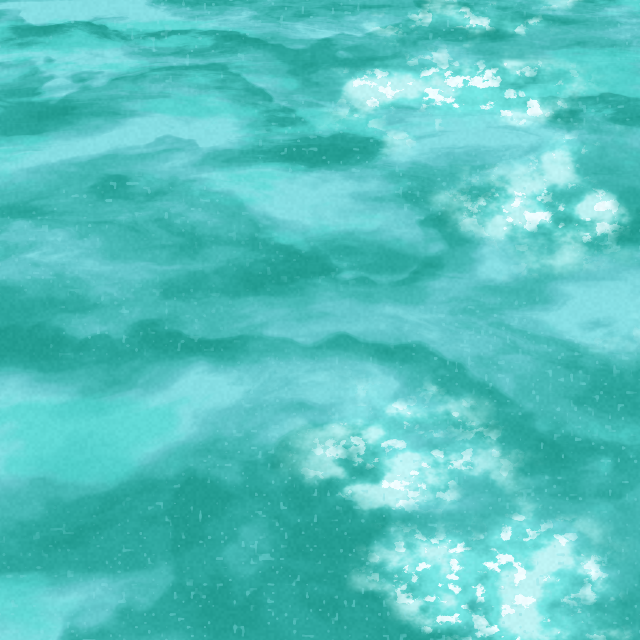
A WebGL 2 fragment shader for this texture:

```glsl
#version 300 es
precision highp float;

uniform vec2 u_resolution;
out vec4 fragColor;

// Water colours, dark to light
const vec3 DEEP = vec3(0.14, 0.62, 0.58);
const vec3 TEAL = vec3(0.18, 0.66, 0.63);
const vec3 BODY = vec3(0.28, 0.73, 0.72);
const vec3 HAZE = vec3(0.39, 0.78, 0.80);
const vec3 PALE = vec3(0.52, 0.87, 0.89);
const vec3 VIVID = vec3(0.30, 0.84, 0.81);
const vec3 GLOW = vec3(0.50, 0.94, 0.93);
const vec3 FOAM = vec3(0.93, 0.99, 1.0);

// Shape of the water surface
const float HORIZON = 1.5;
const vec2 SWELL_SCALE = vec2(3.5, 9.0);
const float CREST_RATE = 0.35;
const float CREST_BEND = 2.0;
const float CREST_DEPTH = 0.34;
const float CLOUD_CONTRAST = 1.25;
const float STREAK_DEPTH = 0.22;
const float GRAIN_DEPTH = 0.035;

// Foam patches
const int PATCHES = 5;
const vec2 PATCH_SIZE = vec2(0.17, 0.11);

float hash(vec2 p) {
  vec3 q = fract(p.xyx * 0.1031);
  q += dot(q, q.yzx + 33.33);
  return fract((q.x + q.y) * q.z);
}

float noise(vec2 p) {
  vec2 i = floor(p), f = fract(p);
  f = f * f * f * (f * (f * 6.0 - 15.0) + 10.0);
  float low = mix(hash(i), hash(i + vec2(1, 0)), f.x);
  float high = mix(hash(i + vec2(0, 1)), hash(i + vec2(1, 1)), f.x);
  return mix(low, high, f.y);
}

float fbm(vec2 p) {
  float sum = 0.0, weight = 0.516;
  for (int i = 0; i < 5; i++) {
    sum += weight * noise(p);
    p = mat2(0.96, 0.28, -0.28, 0.96) * p * 2.03 + 17.3;
    weight *= 0.5;
  }
  return sum;
}

// Shade that darkens slowly up to a crest, then turns light at its edge
float crestShade(vec2 p) {
  float bend = fbm(p * vec2(0.8, 0.4) + 41.0);
  float s = fract(p.y * CREST_RATE + CREST_BEND * bend);
  float shade = 1.0 - smoothstep(0.4, 0.9, s) + smoothstep(0.9, 1.0, s);
  float strength = smoothstep(0.25, 0.65, noise(p * 0.6 + 5.0));
  return (shade - 0.7) * strength;
}

// Scattered foam regions, mostly on the right, strongest near and far
float foamPatches(vec2 uv) {
  float cover = 0.0;
  for (int i = 0; i < PATCHES; i++) {
    float k = float(i);
    vec2 centre = vec2(mix(0.5, 1.02, fract(0.55 + 0.72 * k)),
                       (k + 0.4) / float(PATCHES));
    vec2 d = (uv - centre) / PATCH_SIZE;
    d.y -= 0.4 * d.x * (centre.y - 0.4);
    cover = max(cover, (0.3 + 0.35 * abs(k - 2.0)) * exp(-dot(d, d)));
  }
  return cover;
}

vec3 waterColor(float tone) {
  vec3 c = mix(DEEP, TEAL, smoothstep(0.02, 0.20, tone));
  c = mix(c, BODY, smoothstep(0.20, 0.40, tone));
  c = mix(c, HAZE, smoothstep(0.40, 0.56, tone));
  return mix(c, PALE, smoothstep(0.54, 0.74, tone));
}

void main() {
  vec2 uv = gl_FragCoord.xy / u_resolution;

  // Perspective: swells shrink and flatten with distance
  float z = 1.0 / (HORIZON - uv.y);
  vec2 p = vec2((uv.x - 0.5) * z, z) * SWELL_SCALE + 20.0;
  vec2 drift = vec2(fbm(p * 0.7 + 3.0), fbm(p * 0.7 + 60.0)) - 0.5;

  // Soft clouds, crests and fine streaks
  float cloud = fbm(p + 1.5 * drift);
  float streak = fbm(p * vec2(7.0, 6.0) + 6.0 * drift) - 0.5;
  float rough = smoothstep(0.4, 0.65, noise(p * 0.9 + 80.0));
  float tone = 0.44 + CLOUD_CONTRAST * (cloud - 0.5) + CREST_DEPTH * crestShade(p);
  tone += STREAK_DEPTH * streak * (0.25 + rough) + 0.14 * (uv.y - 0.5);
  vec3 color = waterColor(tone);

  // Clear turquoise patches
  float clear = smoothstep(0.5, 0.68, fbm(p * 0.8 + 120.0) + 0.2 * streak);
  color = mix(color, VIVID, 0.65 * clear * smoothstep(0.2, 0.45, tone));

  // Foam: bright halo, milky clumps and crisp flecks
  float cover = foamPatches(uv + 0.22 * drift);
  float clump = fbm(uv * vec2(16.0, 22.0) + 9.0);
  float halo = smoothstep(0.18, 0.7, cover * clump * 1.8);
  float fleck = smoothstep(0.58, 0.67, fbm(uv * vec2(48.0, 62.0) + 30.0));
  float milk = 0.6 * smoothstep(0.48, 0.68, clump);
  color = mix(color, GLOW, 0.8 * halo);
  color = mix(color, FOAM, halo * max(fleck, milk));

  // Sparse spray and faint grain
  float spray = smoothstep(0.82, 0.95, noise(uv * 150.0)) * rough;
  color = mix(color, PALE, 0.4 * spray);
  color += GRAIN_DEPTH * (noise(uv * 230.0 + 7.0) - 0.5);
  fragColor = vec4(clamp(color, 0.0, 1.0), 1.0);
}
```
